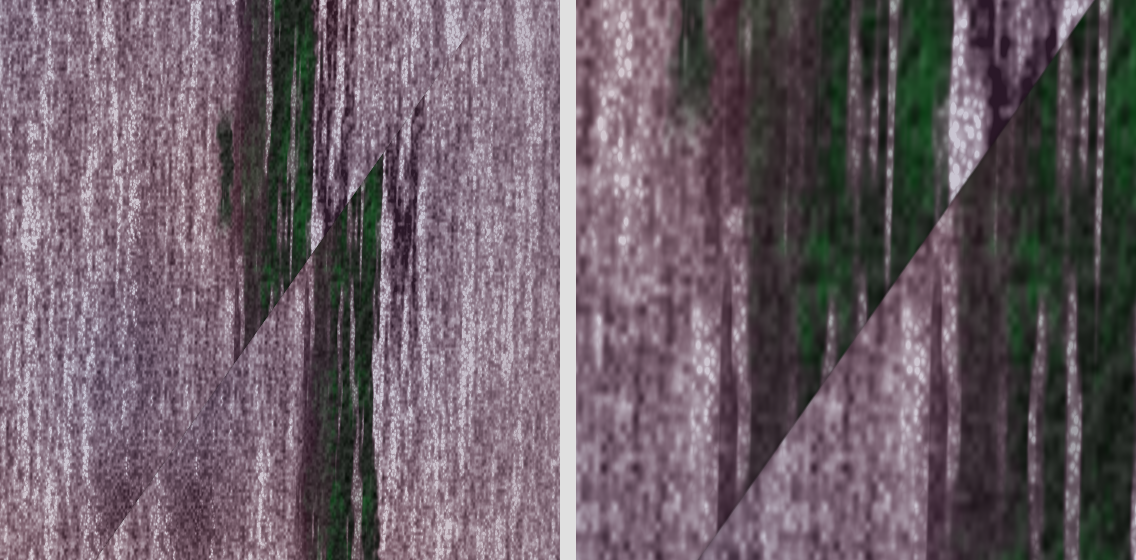
Left: the whole. Right: its middle third, enlarged.
This texture is drawn by a three.js fragment shader. Its source:

```glsl
// Weathered mauve grain in near-vertical streaks, with a dark mossy band,
// cut by a slanting fault. One field is drawn on both sides of the fault, slipped
// sideways; stretched noise makes the streaks and cellular noise the pale flecks.

#define FAULT_FOOT 0.17
#define FAULT_SLOPE 0.708
#define FAULT_SLIP 0.125
#define LEAN 0.02
#define GRAIN 0.60
#define FLECKS 0.46
#define DEEP vec3(0.175, 0.095, 0.15)
#define MAUVE vec3(0.50, 0.405, 0.47)
#define PALE vec3(0.80, 0.775, 0.82)
#define MOSS_DARK vec3(0.125, 0.145, 0.125)
#define MOSS_LIGHT vec3(0.11, 0.30, 0.145)

varying vec2 vUv;

float hash(vec2 p) {
  vec3 q = fract(vec3(p.xyx) * 0.1031);
  q += dot(q, q.yzx + 33.33);
  return fract((q.x + q.y) * q.z);
}

float noise(vec2 p) {
  vec2 i = floor(p);
  vec2 f = fract(p);
  f = f * f * (3.0 - 2.0 * f);
  float low = mix(hash(i), hash(i + vec2(1.0, 0.0)), f.x);
  float high = mix(hash(i + vec2(0.0, 1.0)), hash(i + vec2(1.0)), f.x);
  return mix(low, high, f.y);
}

// Distance to the nearest scattered cell centre
float cellular(vec2 p) {
  float nearest = 2.0;
  for (int y = -1; y <= 1; y++) {
    for (int x = -1; x <= 1; x++) {
      vec2 cell = floor(p) + vec2(float(x), float(y));
      vec2 centre = cell + vec2(hash(cell), hash(cell + 71.7));
      nearest = min(nearest, distance(p, centre));
    }
  }
  return nearest;
}

// Soft-edged interval
float band(float x, float from, float to, float soft) {
  return smoothstep(from - soft, from + soft, x) * (1.0 - smoothstep(to - soft, to + soft, x));
}

// Soft elliptical spot
float spot(vec2 p, vec2 centre, vec2 size) {
  vec2 d = (p - centre) / size;
  return exp(-dot(d, d));
}

vec3 grainField(vec2 p) {
  float x = p.x - LEAN * (p.y - 0.5);
  vec2 s = vec2(x, p.y) + 2.0;

  // Streaks from broad to fine, then grain
  float broad = noise(s * vec2(26.0, 2.2)) - 0.5;
  float streak = noise(s * vec2(95.0, 5.0) + 13.0) - 0.5;
  float thread = noise(s * vec2(210.0, 17.0) + 37.0) - 0.5;
  float grain = noise(s * vec2(270.0, 170.0)) - 0.5;
  float mottle = noise(s * vec2(150.0, 75.0) + 5.0) - 0.5;
  float tone = 0.54 + 0.20 * broad + 0.28 * streak + 0.28 * thread;
  tone += GRAIN * (0.65 * grain + 0.5 * mottle);

  // Pale seams and dusky spots
  float pale = spot(p, vec2(0.705 + 0.04 * p.y, 0.6), vec2(0.018, 0.6));
  pale += 0.55 * spot(p, vec2(0.20, 0.65), vec2(0.05, 0.5));
  pale += 0.45 * spot(p, vec2(0.03, 0.35), vec2(0.05, 0.35));
  float dusk = spot(p, vec2(0.22, 0.08), vec2(0.06, 0.12));
  dusk += 0.6 * spot(p, vec2(0.255, 0.5), vec2(0.03, 0.25));
  tone += 0.12 * pale - 0.36 * dusk * (0.7 + streak + thread + mottle);

  // Fine broken flecks gather along the paler threads
  float fleck = 1.0 - smoothstep(0.0, 0.65, cellular(s * vec2(235.0, 145.0)));
  fleck *= 0.9 + 1.3 * grain + 0.9 * mottle;
  float gather = 0.6 * streak + 0.6 * thread + 0.4 * broad + 0.25 * pale;
  tone += FLECKS * fleck * (0.10 + 1.1 * smoothstep(0.0, 0.5, gather));

  // Dark band with ragged edges and a fainter fringe on its right
  float ragged = x + 0.02 * (noise(s * vec2(35.0, 9.0)) - 0.5) + 0.012 * (mottle + thread);
  float core = band(ragged, 0.412, 0.552, 0.007);
  core *= 1.0 - 0.6 * smoothstep(0.1, 0.4, 0.7 * streak + 0.8 * thread);
  float fringe = band(ragged, 0.55, 0.622, 0.014) * smoothstep(0.25, 0.6, p.y);
  fringe *= smoothstep(-0.3, 0.3, -streak - 0.6 * thread - 0.3 * broad);
  tone = mix(tone, 0.42 * tone - 0.06, core) - 0.42 * fringe;

  // Tone to colour, with a slow drift from violet to pink
  tone = clamp(tone, 0.0, 1.0);
  vec3 color = mix(DEEP, MAUVE, min(2.0 * tone, 1.0));
  color = mix(color, PALE, max(2.0 * tone - 1.0, 0.0));
  color += vec3(0.05, 0.005, -0.03) * (noise(s * vec2(5.0, 3.0) + 9.0) - 0.45);

  // Moss with small relief, worn through by dark threads
  float moss = band(ragged, 0.472, 0.55, 0.010) + 0.4 * band(ragged, 0.435, 0.472, 0.010);
  moss += 0.9 * band(ragged, 0.382, 0.408, 0.006) * band(p.y, 0.60, 0.79, 0.04);
  moss *= 1.0 - 0.75 * smoothstep(0.02, 0.32, 0.8 * streak + 0.5 * thread + 0.3 * broad);
  vec2 bump = s * vec2(120.0, 75.0);
  float relief = noise(bump) - noise(bump + vec2(0.4, -0.5));
  float lush = noise(s * vec2(45.0, 10.0) + 21.0) + 0.5 * mottle + 0.3 * thread;
  vec3 mossColor = mix(MOSS_DARK, MOSS_LIGHT, smoothstep(0.3, 1.2, lush));
  return mix(color, mossColor + 0.11 * relief + 0.09 * grain, clamp(moss, 0.0, 1.0));
}

void main() {
  float across = vUv.x - FAULT_FOOT - FAULT_SLOPE * vUv.y;
  vec3 left = grainField(vUv);
  vec3 right = grainField(vUv - vec2(FAULT_SLIP, 0.0));
  vec3 color = mix(left, right, smoothstep(-0.001, 0.001, across));
  // Thin shadow in the fault, and a calmer far right
  color *= 1.0 - 0.22 * exp(-abs(across) / 0.0015) * (1.0 - smoothstep(0.8, 0.95, vUv.y));
  color = mix(color, vec3(0.60, 0.52, 0.57), 0.25 * smoothstep(0.7, 1.0, vUv.x));
  gl_FragColor = vec4(color, 1.0);
}
```
